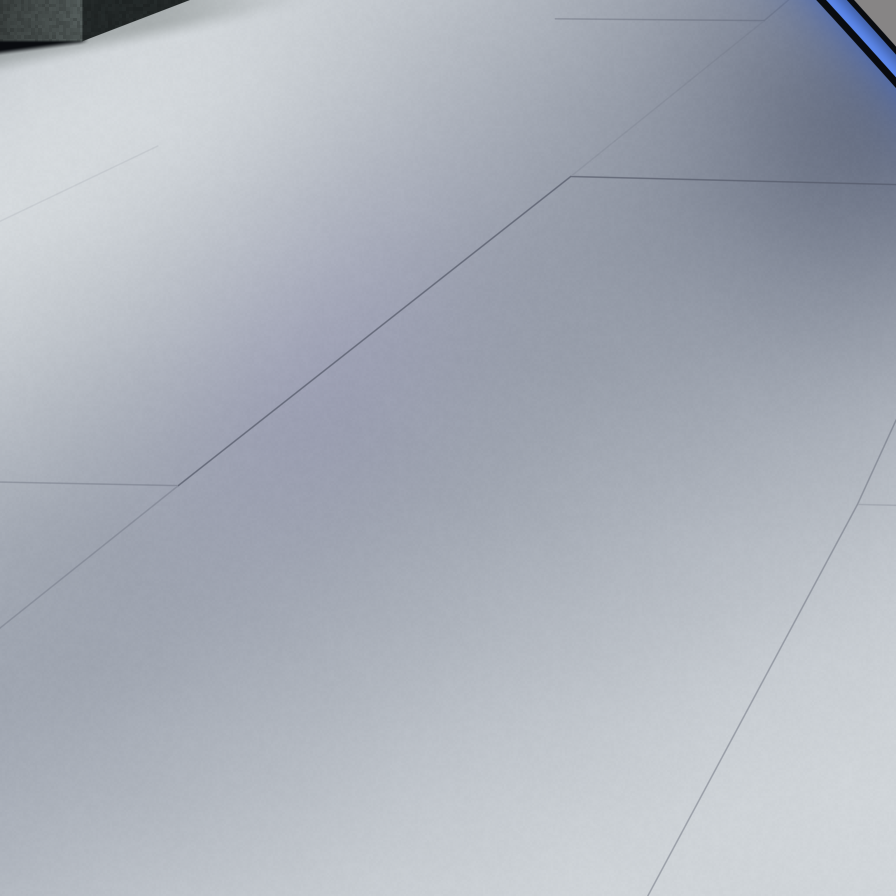
Give the GLSL for this texture, as a WebGL 2 fragment shader.

```glsl
#version 300 es
precision highp float;
// Pale stone floor with fine slab seams, soft light pools and a blue-lit corner edge.
uniform vec2 u_resolution;
out vec4 outColor;

const vec3 GROUT = vec3(0.33, 0.35, 0.41);
const vec3 PLINTH_FRONT = vec3(0.29, 0.32, 0.315);
const vec3 PLINTH_SIDE = vec3(0.13, 0.15, 0.15);
const vec3 NEAR_BLACK = vec3(0.035, 0.045, 0.06);
const vec3 LED_BLUE = vec3(0.36, 0.53, 0.92);
const vec3 TRIM = vec3(0.53, 0.52, 0.52);

float hash(vec2 cell) {
  vec3 q = fract(vec3(cell.xyx) * 0.1031);
  q += dot(q, q.yzx + 33.33);
  return fract((q.x + q.y) * q.z);
}

// Soft elliptical light pool whose long axis follows dir.
float pool(vec2 p, vec2 center, vec2 dir, vec2 spread) {
  vec2 d = p - center;
  vec2 q = vec2(dot(d, dir), dot(d, vec2(-dir.y, dir.x))) / spread;
  return exp(-0.5 * dot(q, q));
}

// Distance to the cellular feature point nearest to p.
float cellular(vec2 p) {
  vec2 base = floor(p);
  float nearest = 2.0;
  for (int j = -1; j <= 1; j++) {
    for (int i = -1; i <= 1; i++) {
      vec2 cell = base + vec2(float(i), float(j));
      vec2 feature = cell + vec2(hash(cell), hash(cell + 57.0));
      nearest = min(nearest, distance(p, feature));
    }
  }
  return nearest;
}

// Layered sines for broad, cloudy mottling.
float mottle(vec2 p) {
  float sum = 0.0, amp = 0.5;
  for (int i = 0; i < 4; i++) {
    sum += amp * sin(p.x + 1.7 * sin(p.y)) * sin(p.y * 1.2 + sin(p.x * 0.7));
    p = mat2(1.5, 1.1, -1.1, 1.5) * p + 2.3;
    amp *= 0.6;
  }
  return sum;
}

float seam(vec2 p, vec2 a, vec2 b, float px) {
  vec2 ab = b - a;
  float t = clamp(dot(p - a, ab) / dot(ab, ab), 0.0, 1.0);
  return 1.0 - smoothstep(0.0, 0.0009 + px, distance(p, a + t * ab));
}

// Antialiased half-plane: one on the left of the directed line a to b.
float leftOf(vec2 p, vec2 a, vec2 b, float blur) {
  vec2 d = normalize(b - a);
  return smoothstep(-blur, blur, dot(p - a, vec2(-d.y, d.x)));
}

vec3 floorColor(vec2 p) {
  float slope = dot(p, vec2(0.45, -0.9));
  float light = 0.60 + 0.23 * smoothstep(-0.38, 0.36, slope);
  light += 0.25 * pool(p, vec2(0.05, 0.83), vec2(0.8, 0.6), vec2(0.6, 0.2));
  light -= 0.16 * pool(p, vec2(0.98, 0.87), vec2(1.0, 0.0), vec2(0.15, 0.16));
  float dusk = clamp((0.86 - light) / 0.4, 0.0, 1.0);
  vec3 color = light + mix(vec3(-0.015, 0.003, 0.015), vec3(-0.03, 0.0, 0.07), dusk);
  float violet = pool(p, vec2(0.36, 0.59), vec2(0.6, 0.8), vec2(0.16, 0.10));
  color += violet * vec3(0.003, -0.008, 0.022);
  // Stone texture
  float grain = hash(floor(p * 384.0)) - 0.5;
  return color + 0.006 * mottle(p * 13.0) + 0.008 * (cellular(p * 90.0) - 0.45) + 0.01 * grain;
}

vec3 addSeams(vec3 color, vec2 p, float px) {
  vec2 leftJoint = vec2(0.199, 0.458), midJoint = vec2(0.637, 0.803);
  vec2 topJoint = vec2(0.853, 0.977), rightJoint = vec2(0.957, 0.437);
  float ink = 0.75 * seam(p, leftJoint, midJoint, px);
  ink = max(ink, 0.30 * seam(p, vec2(0.0, 0.299), leftJoint, px));
  ink = max(ink, 0.14 * seam(p, midJoint, topJoint, px));
  ink = max(ink, 0.30 * seam(p, topJoint, vec2(0.88, 1.0), px));
  ink = max(ink, 0.70 * seam(p, midJoint, vec2(1.0, 0.794), px));
  ink = max(ink, 0.32 * seam(p, vec2(0.0, 0.462), leftJoint, px));
  ink = max(ink, 0.35 * seam(p, vec2(0.62, 0.979), topJoint, px));
  ink = max(ink, 0.42 * seam(p, rightJoint, vec2(1.0, 0.531), px));
  ink = max(ink, 0.42 * seam(p, vec2(0.723, 0.0), rightJoint, px));
  ink = max(ink, 0.20 * seam(p, rightJoint, vec2(1.0, 0.436), px));
  ink = max(ink, 0.10 * seam(p, vec2(0.0, 0.753), vec2(0.176, 0.837), px));
  return mix(color, GROUT, ink);
}

// Dark plinth in the upper left with its soft shadow.
vec3 addPlinth(vec3 color, vec2 p, float px) {
  float castShadow = leftOf(p, vec2(0.09, 0.945), vec2(0.35, 1.0), 0.012);
  castShadow *= 1.0 - smoothstep(0.15, 0.38, p.x);
  color *= mix(vec3(1.0), vec3(0.80, 0.81, 0.80), castShadow);
  float foot = leftOf(p, vec2(0.0, 0.941), vec2(0.092, 0.953), 0.003 + px);
  color = mix(color, NEAR_BLACK, foot * (1.0 - smoothstep(0.088, 0.1, p.x)));
  float stone = 0.9 + 0.2 * hash(floor(p * 256.0));
  float side = leftOf(p, vec2(0.092, 0.954), vec2(0.212, 1.0), px) * step(0.092, p.x);
  color = mix(color, PLINTH_SIDE * stone, side);
  float front = smoothstep(0.952, 0.956, p.y) * (1.0 - smoothstep(0.092 - px, 0.092 + px, p.x));
  return mix(color, PLINTH_FRONT * stone * mix(0.75, 1.05, p.x / 0.092), front);
}

// Blue light strip, its dark rims and the trim beyond it.
vec3 addLightStrip(vec3 color, vec2 p, float px) {
  float d = dot(p - vec2(0.911, 1.0), vec2(0.74, 0.67)) - 0.12 * (p.x - 0.911) * (1.0 - p.x);
  color = mix(color, vec3(0.27, 0.40, 0.72), 0.6 * exp(-max(-d, 0.0) * 38.0));
  color = mix(color, NEAR_BLACK, smoothstep(-px, px, d));
  vec3 led = mix(LED_BLUE, LED_BLUE * 0.72, smoothstep(0.008, 0.028, d));
  color = mix(color, led, smoothstep(0.008 - px, 0.008 + px, d));
  color = mix(color, NEAR_BLACK, smoothstep(0.025 - px, 0.025 + px, d));
  return mix(color, TRIM, smoothstep(0.031 - px, 0.031 + px, d));
}

void main() {
  vec2 p = gl_FragCoord.xy / u_resolution;
  float px = 0.7 / min(u_resolution.x, u_resolution.y);
  vec3 color = addPlinth(addSeams(floorColor(p), p, px), p, px);
  outColor = vec4(clamp(addLightStrip(color, p, px), 0.0, 1.0), 1.0);
}
```
